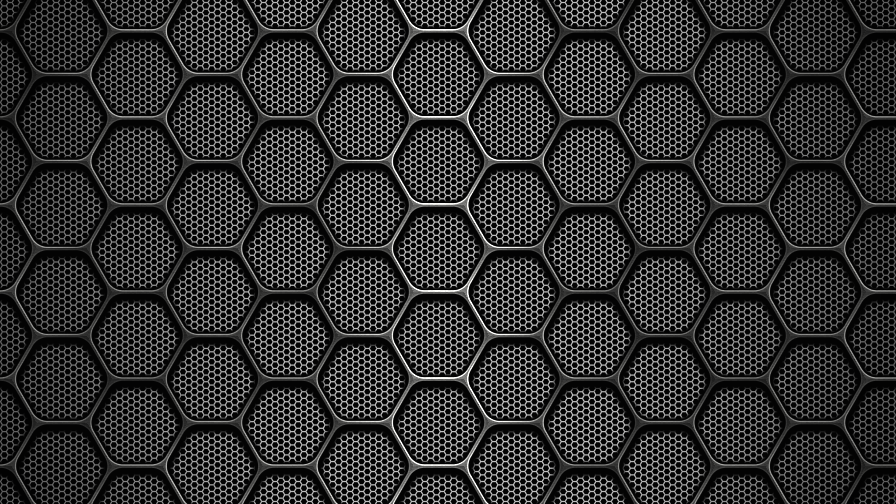
A WebGL 1 fragment shader for this pattern:

```glsl
precision highp float;

uniform vec2 u_resolution;

const float CELL_PITCH = 0.1727;
const float MESH_PITCH = 0.0132;
const vec2 CELL_ORIGIN = vec2(-0.0185, 0.007);

float hash(vec2 p) {
  return fract(sin(dot(p, vec2(127.1, 311.7))) * 43758.545);
}

float valueNoise(vec2 p) {
  vec2 i = floor(p);
  vec2 f = fract(p);
  f = f * f * (3.0 - 2.0 * f);
  float low = mix(hash(i), hash(i + vec2(1.0, 0.0)), f.x);
  float high = mix(hash(i + vec2(0.0, 1.0)), hash(i + 1.0), f.x);
  return mix(low, high, f.y);
}

// Offset from the nearest centre of a flat-topped hexagonal lattice
vec2 hexLocal(vec2 p, float pitch) {
  vec2 period = pitch * vec2(1.7320508, 1.0);
  vec2 a = mod(p + 0.5 * period, period) - 0.5 * period;
  vec2 b = mod(p, period) - 0.5 * period;
  return dot(a, a) < dot(b, b) ? a : b;
}

// Signed distance to a flat-topped hexagon with rounded corners
float roundedHex(vec2 p, float apothem, float radius) {
  const vec3 k = vec3(-0.866025, 0.5, 0.57735);
  float r = apothem - radius;
  p = abs(p);
  p -= 2.0 * min(dot(k.xy, p), 0.0) * k.xy;
  p -= vec2(clamp(p.x, -k.z * r, k.z * r), r);
  return length(p) * sign(p.y) - radius;
}

float coverage(float d, float pixel) {
  return clamp(0.5 - d / pixel, 0.0, 1.0);
}

// Fine flat-topped honeycomb wires
float wireMesh(vec2 p, float pitch, float halfWidth, float pixel) {
  vec2 q = abs(hexLocal(p, pitch));
  float edge = 0.5 * pitch - max(q.y, dot(q, vec2(0.866025, 0.5)));
  return coverage(edge - halfWidth, pixel);
}

// Bright central band fading to dim sides, with soft uneven reflections
float frameLight(vec2 p) {
  float x = p.x - CELL_ORIGIN.x;
  float band = exp(-x * x / 0.025);
  float uneven = valueNoise(p * vec2(7.0, 4.0) + 20.0);
  return 0.55 + 0.55 * band + 0.3 * (uneven - 0.5);
}

vec3 meshColour(vec2 p, vec2 local, float apothem, float pixel) {
  float wire = wireMesh(p, MESH_PITCH, 0.00125, pixel);
  float sunk = -roundedHex(local + vec2(0.0, 0.007), apothem, 0.034);
  float nearWall = -roundedHex(local, apothem, 0.034);
  float shade = smoothstep(0.003, 0.017, sunk) * smoothstep(0.001, 0.008, nearWall);
  float falloff = mix(1.0, 0.65, smoothstep(0.2, 0.9, abs(p.x)));
  return vec3(0.012 + 0.74 * wire * shade * falloff);
}

vec3 frameColour(vec2 p, vec2 local, float d, float pixel) {
  float light = frameLight(p);
  float grain = hash(floor(p * vec2(300.0, 600.0))) - 0.5;
  float body = 0.42 + 0.08 * grain;
  // Polished lip, strongest along the lower left of each opening
  float facing = dot(normalize(local + 0.00001), vec2(-0.6, -0.8));
  float lip = coverage(abs(d - 0.0014) - 0.0013, pixel);
  float gleam = lip * (0.12 + 0.62 * smoothstep(-0.2, 0.8, facing));
  float darkSide = 1.0 - 0.35 * smoothstep(0.0, 0.8, -facing);
  return (body * darkSide + gleam) * light * vec3(1.0, 1.0, 0.985);
}

void main() {
  float pixel = 1.0 / u_resolution.y;
  vec2 p = (gl_FragCoord.xy - 0.5 * u_resolution) * pixel;

  // Large flat-topped openings
  vec2 local = hexLocal(p - CELL_ORIGIN, CELL_PITCH);
  float apothem = 0.5 * CELL_PITCH - 0.0036;
  float d = roundedHex(local, apothem, 0.034);

  vec3 mesh = meshColour(p, local, apothem, pixel);
  vec3 frame = frameColour(p, local, d, pixel);
  vec3 colour = mix(frame, mesh, coverage(d, pixel));

  // Darkened outer edges
  float vignette = 1.0 - 0.25 * smoothstep(0.6, 1.0, length(p));
  gl_FragColor = vec4(colour * vignette, 1.0);
}
```
